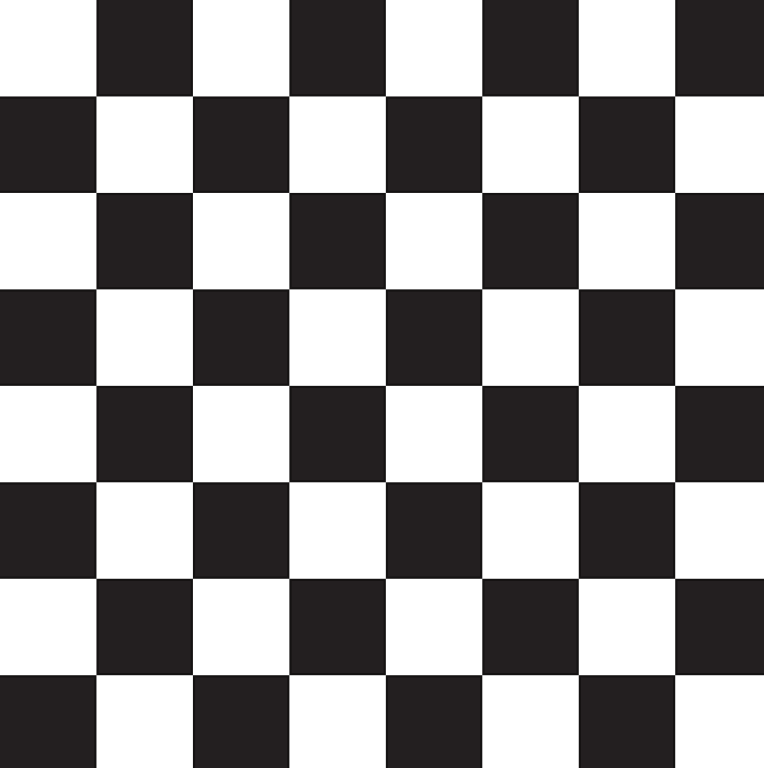
A Shadertoy shader for this pattern:

```glsl
// Checkerboard of black and white squares, counted from the top left, with a faint darker rim in the black.
#define CELL_SIZE 0.1256   // side of a square, in canvas heights
#define RIM_WIDTH 0.0029   // darker border inside the black squares
#define WHITE vec3(1.0)
#define BLACK vec3(0.138, 0.122, 0.126)
#define RIM_BLACK vec3(0.08, 0.07, 0.07)

// Distance to the nearest inner grid line on each axis, in canvas heights
vec2 gridDistance(vec2 cell) {
    return abs(cell - max(round(cell), 1.0)) * CELL_SIZE;
}

// Square wave per axis: +1 in even cells, -1 in odd ones, softened over one pixel
vec2 softParity(vec2 cell, vec2 edge, float pixel) {
    vec2 parity = 1.0 - 2.0 * mod(floor(cell), 2.0);
    return parity * clamp(2.0 * edge / pixel, 0.0, 1.0);
}

void mainImage(out vec4 fragColor, in vec2 fragCoord) {
    float pixel = 1.0 / iResolution.y;
    vec2 fromTopLeft = vec2(fragCoord.x, iResolution.y - fragCoord.y) * pixel;
    vec2 cell = fromTopLeft / CELL_SIZE;
    vec2 edge = gridDistance(cell);

    // Squares: the product of both waves is positive on white
    vec2 wave = softParity(cell, edge, pixel);
    float white = 0.5 + 0.5 * wave.x * wave.y;

    // Rim along the borders of the black squares
    float rim = clamp((RIM_WIDTH - min(edge.x, edge.y)) / pixel + 0.5, 0.0, 1.0);
    vec3 dark = mix(BLACK, RIM_BLACK, rim);

    fragColor = vec4(mix(dark, WHITE, white), 1.0);
}
```
